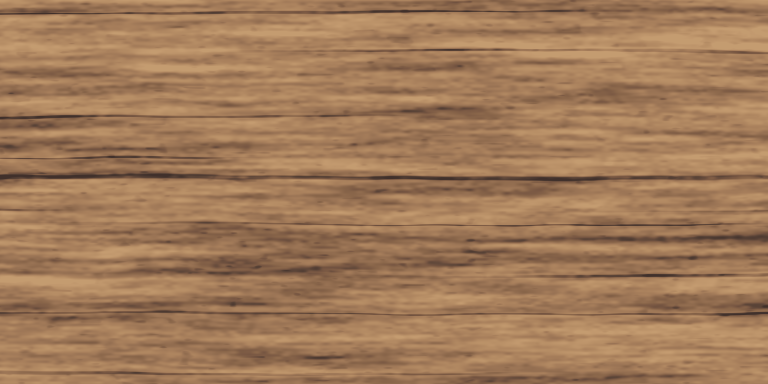
Give the GLSL for this texture, as a Shadertoy shader.

```glsl
const int SHADE_COUNT = 8;
const vec3 SHADES[SHADE_COUNT] = vec3[](
    vec3(0.25, 0.19, 0.17), vec3(0.36, 0.27, 0.22),
    vec3(0.47, 0.34, 0.26), vec3(0.54, 0.40, 0.29),
    vec3(0.60, 0.45, 0.33), vec3(0.66, 0.50, 0.36),
    vec3(0.72, 0.56, 0.40), vec3(0.77, 0.61, 0.44));
// Tone, in standard deviations, at which each shade is reached
const float LEVELS[SHADE_COUNT] = float[](
    -3.3, -2.3, -1.7, -1.08, -0.47, 0.23, 1.13, 2.1);

// Fibre frequencies along and across the grain, per canvas height
const vec2 BROAD = vec2(0.7, 11.0);
const vec2 BAND = vec2(1.5, 34.0);
const vec2 STRAND = vec2(3.2, 66.0);
const vec2 FINE = vec2(11.0, 112.0);
const vec2 GRAIN = vec2(50.0, 140.0);
const vec2 PORE = vec2(26.0, 95.0);

const int VEIN_COUNT = 9;
const float VEIN_WIDTH = 0.0045;
const float VEIN_DEPTH = 2.3;
const float MAIN_VEIN_Y = 0.536;
const float MAIN_VEIN_WIDTH = 0.0085;
const float MAIN_VEIN_DEPTH = 3.0;
const float NOISE_DEVIATION = 0.2145;

float hash(vec2 p) {
    vec3 q = fract(p.xyx * 0.1031);
    q += dot(q, q.yzx + 33.33);
    return fract((q.x + q.y) * q.z);
}

// Smooth noise along one row, shifted so that rows never line up
float rowNoise(float x, float row) {
    x += 57.0 * hash(vec2(row, 7.3)) + 100.0;
    float cell = floor(x);
    return mix(hash(vec2(cell, row)), hash(vec2(cell + 1.0, row)),
               smoothstep(0.0, 1.0, x - cell));
}

float fibreNoise(vec2 p) {
    float row = floor(p.y);
    return mix(rowNoise(p.x, row), rowNoise(p.x, row + 1.0),
               smoothstep(0.0, 1.0, p.y - row));
}

// Fibre noise with zero mean and unit deviation
float fibre(vec2 p, vec2 frequency, float seed) {
    return (fibreNoise(p * frequency + seed) - 0.5) / NOISE_DEVIATION;
}

// Dark streak of uneven width around a height
float vein(vec2 p, float y, float width, float seed) {
    float swell = mix(0.45, 1.25, rowNoise(p.x * 3.0, seed));
    float ragged = 0.003 * (rowNoise(p.x * 9.0, seed + 20.0) - 0.5);
    float distanceToVein = abs(p.y - y + ragged);
    return 1.0 - smoothstep(0.35, 1.3, distanceToVein / (width * swell));
}

float veinTone(vec2 p) {
    float mainFade = mix(0.6, 1.0, rowNoise(p.x * 1.8, 301.0));
    float tone = MAIN_VEIN_DEPTH * mainFade
               * vein(p, MAIN_VEIN_Y, MAIN_VEIN_WIDTH, 211.0);
    for (int i = 0; i < VEIN_COUNT; i++) {
        float id = float(i);
        float y = (id + hash(vec2(id, 91.0))) / float(VEIN_COUNT);
        float width = VEIN_WIDTH * mix(0.6, 1.3, hash(vec2(id, 47.0)));
        float presence = smoothstep(0.3, 0.75, rowNoise(p.x * 1.1, id + 400.0));
        tone = max(tone, VEIN_DEPTH * presence * vein(p, y, width, id + 500.0));
    }
    return tone;
}

vec3 woodColour(float tone) {
    vec3 colour = SHADES[0];
    for (int i = 1; i < SHADE_COUNT; i++) {
        float blend = (tone - LEVELS[i - 1]) / (LEVELS[i] - LEVELS[i - 1]);
        colour = mix(colour, SHADES[i], clamp(blend, 0.0, 1.0));
    }
    return colour;
}

void mainImage(out vec4 fragColor, in vec2 fragCoord) {
    vec2 p = fragCoord / iResolution.y;

    // Gentle bending of the grain
    p.y += 0.014 * (fibreNoise(p * vec2(1.1, 3.0) + 13.0) - 0.5);
    p.y += 0.006 * (fibreNoise(p * vec2(5.0, 12.0) + 29.0) - 0.5);

    // Layered fibres from wide bands to fine grain
    float tone = 0.12;
    tone += 0.36 * fibre(p, BROAD, 3.0);
    tone += 0.54 * fibre(p, BAND, 61.0);
    tone += 0.56 * fibre(p, STRAND, 137.0);
    tone += 0.38 * fibre(p, FINE, 251.0);
    tone += 0.22 * fibre(p, GRAIN, 419.0);

    // Short pores and long dark veins
    tone -= 0.8 * smoothstep(0.8, 1.0, fibreNoise(p * PORE + 613.0));
    tone -= veinTone(p);

    fragColor = vec4(woodColour(tone), 1.0);
}
```
